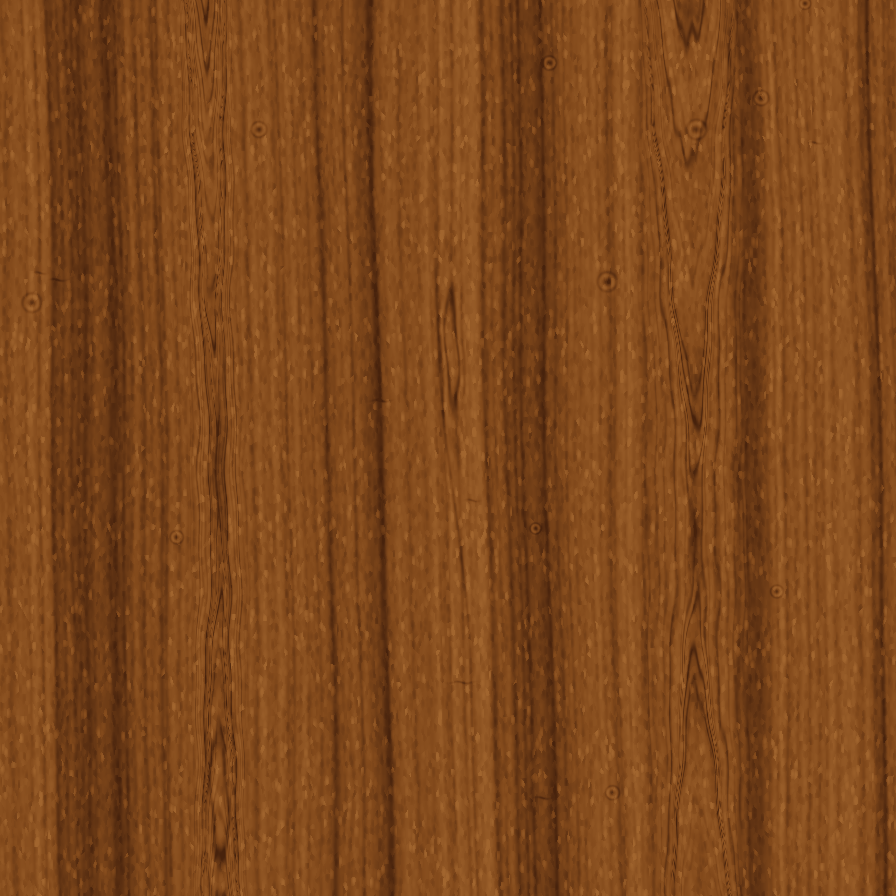
Reproduce this texture procedurally as a Shadertoy shader.

```glsl
const vec3 DARK_WOOD = vec3(0.355, 0.185, 0.068);
const vec3 MID_WOOD = vec3(0.510, 0.287, 0.106);
const vec3 LIGHT_WOOD = vec3(0.615, 0.382, 0.172);

const float LEAN = 0.02;          // sideways drift of the grain, top to bottom
const float RING_FREQ = 44.0;     // wide growth rings across the canvas
const float GRAIN_FREQ = 105.0;   // narrow grain lines
const float FIBRE_FREQ = 210.0;   // finest streaks
const float ARCH_FREQ = 24.0;     // nested arches along a column
const vec2 PORE_CELLS = vec2(240.0, 105.0);
const float PORE_CONTRAST = 0.9;
const float TONE_BIAS = 0.20;
const int KNOTS = 11;
const int SCRATCHES = 7;

// Tonal bands: centre, half width, tone
const int BAND_COUNT = 11;
const vec3 BANDS[BAND_COUNT] = vec3[](
    vec3(0.095, 0.038, -0.65), vec3(0.410, 0.018, -0.40),
    vec3(0.587, 0.030, -0.60), vec3(0.730, 0.016, -0.55),
    vec3(0.820, 0.018, -0.70), vec3(0.965, 0.007, -0.60),
    vec3(0.025, 0.022, 0.35), vec3(0.500, 0.035, 0.30),
    vec3(0.665, 0.035, 0.30), vec3(0.290, 0.050, 0.15),
    vec3(0.900, 0.050, 0.30));

float hash(float n) { return fract(sin(n * 12.99) * 43758.5); }
float hash2(vec2 p) { return hash(dot(p, vec2(1.0, 7.31))); }
float bell(float d) { return exp(-d * d); }

// Smooth random stripes in -0.5..0.5
float stripes(float u) {
    float i = floor(u);
    return mix(hash(i), hash(i + 1.0), smoothstep(0.0, 1.0, u - i)) - 0.5;
}

// One-dimensional cellular lines of random strength
float grainLines(float u, float width) {
    float sum = 0.0;
    for (int k = -1; k <= 1; k++) {
        float cell = floor(u) + float(k);
        float centre = cell + 0.15 + 0.7 * hash(cell + 3.7);
        sum += hash(cell + 81.3) * bell((u - centre) / width);
    }
    return sum;
}

// Cellular noise: distance to the nearest pore and its random value
vec2 pores(vec2 p) {
    vec2 nearest = vec2(9.0, 0.0);
    for (int j = -1; j <= 1; j++)
    for (int i = -1; i <= 1; i++) {
        vec2 cell = floor(p) + vec2(i, j);
        vec2 centre = cell + vec2(hash2(cell), hash2(cell + 37.2));
        float d = length(p - centre);
        if (d < nearest.x) nearest = vec2(d, hash2(cell + 71.9));
    }
    return nearest;
}

// Arched grain around a saddle; column = centre x, saddle y, steepness, half width
float archedGrain(float tone, vec2 p, vec4 column) {
    vec2 d = p - column.xy;
    d.x += 0.0015 * sin(p.y * 31.0) + 0.001 * sin(p.y * 67.0 + 1.0);
    float q = d.x * d.x * column.z * column.z - d.y * d.y;
    float rings = q / sqrt(abs(q) + 0.01);
    rings *= rings > 0.0 ? 0.45 : 1.0;
    rings += 0.007 * sin(p.x * 310.0 + 9.0 * p.y) + 0.005 * sin(p.x * 530.0 - 17.0 * p.y);
    float arch = 0.25 - 1.25 * grainLines(rings * ARCH_FREQ + column.x * 70.0, 0.22);
    arch += 0.9 * stripes(rings * 9.0 + column.x * 50.0);
    arch -= 0.8 * bell(d.x / 0.005) * bell(d.y / 0.10);
    float inside = 1.0 - smoothstep(0.55, 1.1, abs(d.x) / column.w);
    return mix(tone, arch, inside);
}

// Closed, pointed ring of grain
float lens(vec2 p, vec2 centre, vec2 size) {
    vec2 d = (p - centre) / size;
    d.x += 0.2 * sin(d.y * 4.0);
    float r = length(d);
    return 0.2 * bell(r) - 1.2 * bell((r - 1.0) / 0.24) - 0.35 * bell((r - 1.9) / 0.25);
}

float blemishes(vec2 p) {
    float tone = 0.0;
    for (int i = 0; i < KNOTS; i++) {
        float n = float(i) * 5.3 + 2.0;
        vec2 centre = vec2(hash(n), hash(n + 1.7));
        float r = length(p - centre) / mix(0.003, 0.0065, hash(n + 3.1));
        tone += 0.4 * bell((r - 1.2) * 2.5) - 1.3 * bell(r * 1.5) - 0.6 * bell((r - 1.9) * 3.0);
    }
    for (int i = 0; i < SCRATCHES; i++) {
        float n = float(i) * 7.1 + 90.0;
        vec2 d = p - vec2(hash(n), hash(n + 2.3));
        d.y += 0.001 * sin(d.x * 300.0);
        tone -= 0.9 * bell(d.x / mix(0.004, 0.014, hash(n + 4.9))) * bell(d.y / 0.0014);
    }
    return tone;
}

void mainImage(out vec4 fragColor, in vec2 fragCoord) {
    vec2 uv = fragCoord / iResolution.xy;

    // Gently wandering grain coordinate
    vec2 p = uv;
    p.x -= LEAN * (1.0 - uv.y);
    p.x += 0.003 * sin(uv.y * 5.0 + uv.x * 9.0) + 0.0012 * sin(uv.y * 13.0 + uv.x * 23.0);

    // Straight grain
    float tone = TONE_BIAS + 0.5 * stripes(p.x * 90.0);
    tone -= 0.75 * grainLines(p.x * RING_FREQ, 0.16);
    tone -= 0.60 * grainLines(p.x * GRAIN_FREQ, 0.24);
    for (int i = 0; i < BAND_COUNT; i++) {
        vec3 band = BANDS[i];
        tone += band.z * (1.0 - smoothstep(0.7, 1.3, abs(p.x - band.x) / band.y));
    }

    // Arched columns, lenses and a dark vein
    tone = archedGrain(tone, p, vec4(0.229, 0.47, 23.0, 0.033));
    tone = archedGrain(tone, p, vec4(0.765, 0.40, 11.5, 0.060));
    tone += lens(p, vec2(0.500, 0.61), vec2(0.007, 0.060));
    tone += lens(p, vec2(0.229, 0.11), vec2(0.009, 0.070));
    float vein = 0.485 + 0.025 * smoothstep(0.0, 1.0, (0.60 - uv.y) / 0.35);
    tone -= 0.8 * bell((p.x - vein) / 0.002) * (1.0 - smoothstep(0.65, 0.8, uv.y));
    tone += blemishes(uv);

    // Fibres, pores and pale flecks
    tone += 0.4 * stripes(p.x * FIBRE_FREQ + 0.4 * sin(uv.y * 40.0));
    vec2 pore = pores(p * PORE_CELLS);
    float speck = bell(pore.x * 1.6);
    tone += PORE_CONTRAST * (pore.y - 0.5) * speck;
    tone += 0.5 * smoothstep(0.90, 0.98, pore.y) * speck;

    tone = clamp(tone, -1.5, 1.15);
    vec3 wood = mix(MID_WOOD, tone < 0.0 ? DARK_WOOD : LIGHT_WOOD, abs(tone));
    fragColor = vec4(wood, 1.0);
}
```
